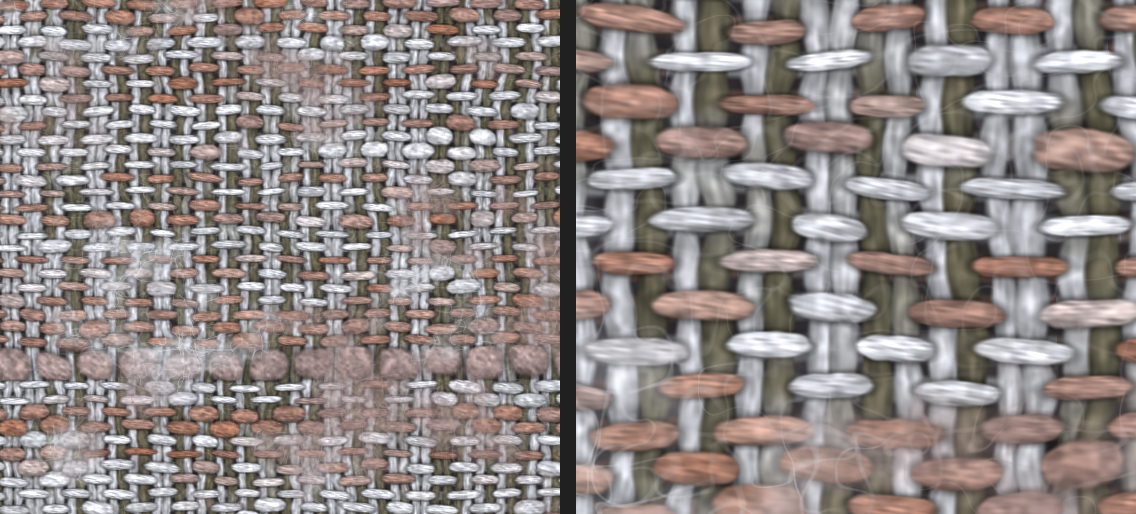
Left: the whole. Right: its middle third, enlarged.
A Shadertoy shader for this texture:

```glsl
// Rustic tweed in plain weave: paired pale and olive warp strands run upward,
// plump white, rust and mauve weft floats cross them in checker order.
// Noise varies the yarn, and soft lint with loose curling hairs lies on top.

const float COLUMNS = 26.0;
const float ROW_PITCH = 1.0 / 38.0;
const float THICK_ROW = 10.0;      // index of the heavy mauve weft row
const float THICK_HEIGHT = 0.06;
const float PI = 3.14159;

const vec3 WHITE = vec3(0.87, 0.88, 0.91);
const vec3 RUST  = vec3(0.66, 0.45, 0.36);
const vec3 MAUVE = vec3(0.67, 0.58, 0.57);
const vec3 OLIVE = vec3(0.46, 0.44, 0.36);
const vec3 GAP   = vec3(0.17, 0.16, 0.17);

float hash(vec2 p) {
    return fract(sin(dot(p, vec2(127.1, 311.7))) * 43758.5453);
}

float noise(vec2 p) {
    vec2 i = floor(p), f = fract(p);
    f = f * f * (3.0 - 2.0 * f);
    return mix(mix(hash(i), hash(i + vec2(1, 0)), f.x),
               mix(hash(i + vec2(0, 1)), hash(i + vec2(1, 1)), f.x), f.y);
}

float fbm(vec2 p) {
    return 0.55 * noise(p) + 0.3 * noise(p * 2.1 + 7.3) + 0.15 * noise(p * 4.3 + 3.1);
}

// Height to row number, with one row stretched to THICK_HEIGHT
float rowCoord(float y) {
    float above = y - THICK_ROW * ROW_PITCH;
    float inside = clamp(above, 0.0, THICK_HEIGHT);
    return (y - inside) / ROW_PITCH + inside / THICK_HEIGHT;
}

vec3 weftColor(vec2 cell) {
    if (cell.y == THICK_ROW) return MAUVE;
    float pick = 0.6 * hash(vec2(cell.y, 3.7)) + 0.4 * noise(cell * vec2(0.35, 7.3));
    vec3 warm = mix(RUST, MAUVE, noise(cell * vec2(0.4, 0.5) + 20.0));
    return mix(WHITE, warm, smoothstep(0.44, 0.56, pick));
}

// Two twisted strands per column, swelling where they pass over the weft
vec3 drawWarp(vec3 color, vec2 p, float column, float blur) {
    float side = mod(column, 2.0) < 0.5 ? 1.0 : -1.0;
    float crest = 0.5 - 0.5 * side * cos(PI * (p.y - 0.5));
    for (int s = 0; s < 2; s++) {
        vec2 id = vec2(column, float(s) + 40.0);
        float wobble = 0.22 * (noise(vec2(p.y * 0.7, column * 5.3 + float(s) * 2.7)) - 0.5);
        float center = column + 0.5 + (float(s) - 0.5) * 0.43 + wobble;
        float radius = 0.16 + 0.06 * crest + 0.06 * hash(id + 9.0);
        float across = (p.x - center) / radius;
        float tone = 0.6 * hash(id) + 0.4 * noise(vec2(column * 3.1 + float(s), p.y * 0.3));
        vec3 yarn = mix(WHITE, OLIVE, smoothstep(0.52, 0.66, tone));
        float fiber = noise(vec2(across * 2.5 + p.y * 0.8, p.y * 1.6 - across) + id * 3.0);
        yarn *= (0.76 + 0.24 * crest) * (0.78 + 0.36 * fiber);
        yarn *= 1.0 - 0.4 * across * across;
        float soft = 0.15 + blur / radius;
        color = mix(color, yarn, 1.0 - smoothstep(1.0 - soft, 1.0 + soft, abs(across)));
    }
    return color;
}

// One visible weft float: a tilted plump lozenge with a contact shadow
vec3 drawFloat(vec3 color, vec2 p, vec2 cell, float blur) {
    bool thick = cell.y == THICK_ROW;
    float slub = smoothstep(0.62, 0.85, noise(cell * vec2(0.45, 0.6) + 51.0));
    float halfLength = thick ? 0.86 : 0.6 + 0.18 * hash(cell + 5.0);
    float halfHeight = thick ? 0.5 : 0.25 + 0.16 * hash(vec2(cell.y, 8.0)) + 0.26 * slub;
    vec2 d = p - cell - 0.5;
    d.y += 0.25 * (hash(cell + 2.0) - 0.5) + 0.2 * d.x * (hash(cell + 6.0) - 0.4);
    vec2 q = d / vec2(halfLength, halfHeight);
    float shape = sqrt(pow(abs(q.x), 3.0) + q.y * q.y);
    shape += 0.16 * (noise(p * vec2(5.0, 4.0)) - 0.5);
    color *= 1.0 - 0.45 * (1.0 - smoothstep(0.85, 1.5, shape));
    float fiber = noise(vec2(d.x * 3.0 - q.y * 1.5, q.y * 4.0 + d.x * 3.0) + cell * 7.0);
    vec3 yarn = weftColor(cell) * (0.76 + 0.42 * fiber) * (0.92 + 0.16 * hash(cell));
    yarn *= 1.05 - 0.35 * q.y * q.y - 0.25 * pow(abs(q.x), 4.0) + 0.1 * q.y;
    float soft = 0.1 + blur / halfHeight;
    return mix(color, yarn, 1.0 - smoothstep(1.0 - soft, 1.0 + soft, shape));
}

// Lint patches, and hairs traced along noise contours
vec3 drawLint(vec3 color, vec2 uv) {
    vec2 swirl = uv + 0.04 * vec2(fbm(uv * 14.0), fbm(uv * 14.0 + 30.0));
    float patches = smoothstep(0.52, 0.78, fbm(uv * 8.0 + 4.0));
    vec3 tint = mix(WHITE, MAUVE, smoothstep(0.35, 0.65, noise(uv * 5.0 + 11.0)));
    float streak = fbm(swirl * vec2(45.0, 90.0));
    color = mix(color, tint * (0.7 + 0.5 * streak), 0.6 * patches);
    for (int i = 0; i < 3; i++) {
        float n = noise(swirl * (28.0 + 11.0 * float(i)) + float(i) * 17.0);
        float hair = 1.0 - smoothstep(0.01, 0.05, abs(n - 0.5));
        color = mix(color, tint, hair * (0.1 + 0.3 * patches));
    }
    return color;
}

void mainImage(out vec4 fragColor, in vec2 fragCoord) {
    vec2 uv = fragCoord / iResolution.xy;
    vec2 p = vec2(uv.x * COLUMNS, rowCoord(uv.y));
    p += 0.35 * (vec2(noise(uv * 9.0), noise(uv * 9.0 + 60.0)) - 0.5);
    vec2 cell = floor(p);
    float blur = 0.7 / (ROW_PITCH * iResolution.y);

    // Shadowed weft seen through the gaps
    float buried = 1.0 - smoothstep(0.2, 0.42, abs(p.y - cell.y - 0.5));
    vec3 color = mix(GAP, weftColor(cell) * 0.55, buried);

    for (int i = -1; i <= 1; i++) color = drawWarp(color, p, cell.x + float(i), blur);
    for (int k = 0; k < 9; k++) {
        vec2 id = cell + vec2(k % 3 - 1, k / 3 - 1);
        if (mod(id.x + id.y, 2.0) < 0.5) color = drawFloat(color, p, id, blur);
    }
    color = drawLint(color, uv);
    color *= 0.9 + 0.2 * noise(uv * vec2(190.0, 170.0));
    fragColor = vec4(clamp(color, 0.0, 1.0), 1.0);
}
```
